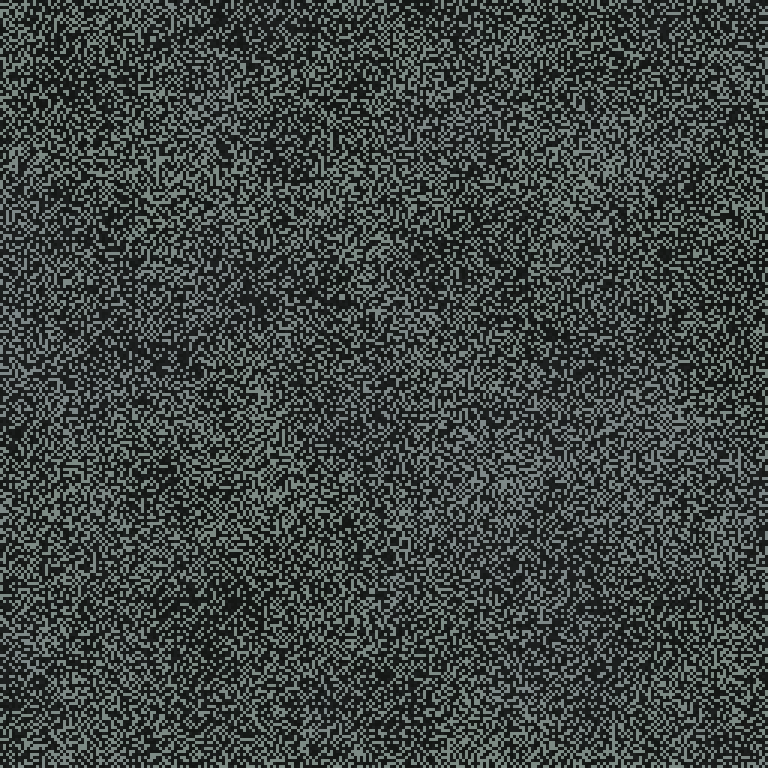
This texture is drawn by a WebGL 1 fragment shader. Its source:

```glsl
precision highp float;
// Fine two-tone grain: pale grey-green specks scattered over near-black.
// Each cell thresholds a high-passed hash, which breaks up clumps into short
// worms; layered sines drift the speck density and the tint in soft clouds.

uniform vec2 u_resolution;

#define GRAINS 256.0       // cells across the canvas
#define SPREAD 0.85        // how strongly neighbouring specks repel
#define THRESHOLD 0.125    // higher means fewer pale specks
#define CLOUD_DEPTH 0.05   // density change between clouds
#define CLOUD_SCALE 16.0   // lowest cloud frequency, radians per canvas
#define TINT_SCALE 7.0     // lowest tint frequency, radians per canvas
#define DARK_WARM vec3(0.078, 0.088, 0.080)
#define DARK_COOL vec3(0.112, 0.122, 0.120)
#define PALE_GREEN vec3(0.487, 0.543, 0.515)
#define PALE_BLUE vec3(0.492, 0.530, 0.530)

float hash(vec2 cell) {
  vec3 p = fract(vec3(cell.xyx) * 0.1031);
  p += dot(p, p.yzx + 33.33);
  return fract((p.x + p.y) * p.z);
}

// Sum of sine waves in turning directions, roughly of unit deviation.
float clouds(vec2 p, float frequency, float seed) {
  float sum = 0.0;
  float amplitude = 0.62;
  p += 0.03 * sin(p.yx * 9.0 + seed);
  for (int i = 0; i < 12; i++) {
    float angle = float(i) * 2.4 + seed;
    vec2 direction = vec2(cos(angle), sin(angle));
    sum += amplitude * sin(dot(p, direction) * frequency + angle * angle);
    frequency *= 1.22;
    amplitude *= 0.91;
  }
  return sum;
}

// 1 for a pale cell, 0 for a dark one.
float speck(vec2 cell, float threshold) {
  float around = hash(cell + vec2(1.0, 0.0)) + hash(cell - vec2(1.0, 0.0))
               + hash(cell + vec2(0.0, 1.0)) + hash(cell - vec2(0.0, 1.0));
  float value = hash(cell) - 0.5 - SPREAD * (around * 0.25 - 0.5);
  return step(threshold, value);
}

void main() {
  float side = min(u_resolution.x, u_resolution.y);
  vec2 uv = gl_FragCoord.xy / side;

  // Blend the four nearest cells over one pixel for smooth cell edges.
  float pixel = GRAINS / side;
  vec2 grid = uv * GRAINS - 0.5;
  vec2 cell = floor(grid) + 8.0;
  vec2 blend = clamp((fract(grid) - 0.5) / pixel + 0.5, 0.0, 1.0);

  // Density is constant within a cell, so every cell keeps a clean shape.
  vec2 center = (floor(uv * GRAINS) + 0.5) / GRAINS;
  float threshold = THRESHOLD - CLOUD_DEPTH * clouds(center, CLOUD_SCALE, 1.7);
  float lower = mix(speck(cell, threshold),
                    speck(cell + vec2(1.0, 0.0), threshold), blend.x);
  float upper = mix(speck(cell + vec2(0.0, 1.0), threshold),
                    speck(cell + vec2(1.0, 1.0), threshold), blend.x);
  float pale = mix(lower, upper, blend.y);

  // Slow tint drift, joined in the dark tone by a variation per cell.
  float tint = clouds(uv, TINT_SCALE, 4.3);
  float shade = 0.4 * tint + 2.0 * hash(floor(uv * GRAINS) + 311.0) - 1.0;
  vec3 darkTone = mix(DARK_WARM, DARK_COOL, smoothstep(-0.9, 0.9, shade));
  vec3 paleTone = mix(PALE_GREEN, PALE_BLUE, smoothstep(-1.0, 1.6, tint));

  gl_FragColor = vec4(mix(darkTone, paleTone, pale), 1.0);
}
```
